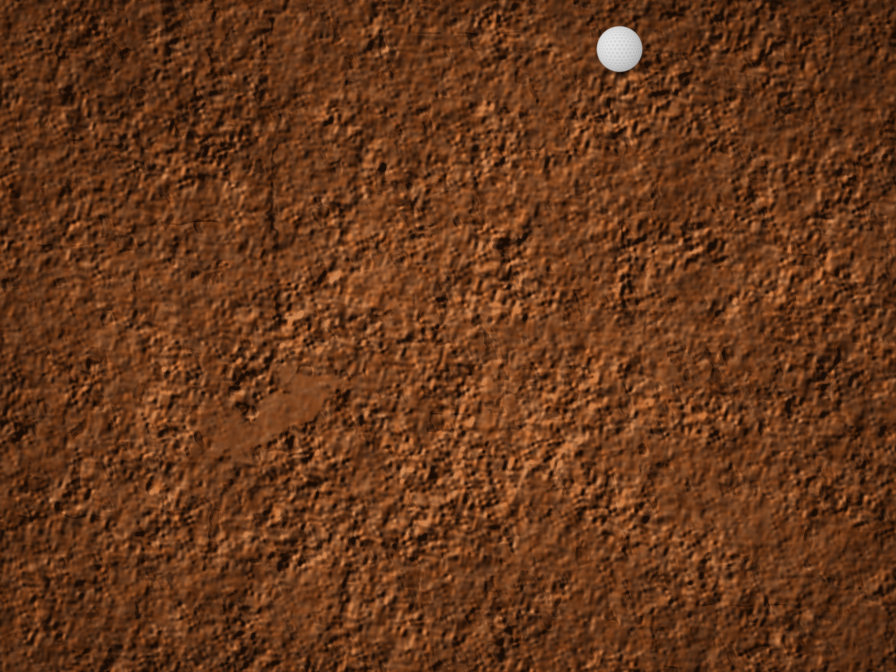
Give the GLSL for this texture, as a WebGL 2 fragment shader.

```glsl
#version 300 es
precision highp float;
// Rough brown earthen plaster under raking light, with one small dimpled white ball.
#define GRAIN_FREQ 165.0
#define RELIEF 0.34
#define BASE_TONE 0.405
#define LIGHT_DIR vec2(-0.8, 0.6)
#define PIT_DEPTH 0.17
#define CRACK_DEPTH 0.18
#define VIGNETTE 1.0
#define PATCH_CENTER vec2(0.415, 0.385)
#define BALL_CENTER vec2(0.922, 0.927)
#define BALL_RADIUS 0.034
#define DIMPLE_FREQ 11.0

uniform vec2 u_resolution;
out vec4 fragColor;

float hash(vec2 cell) {
  uvec2 q = uvec2(ivec2(cell)) * uvec2(1597u, 3812u) + uvec2(7919u, 104729u);
  uint n = (q.x ^ (q.y * 2654435761u)) * 747796405u;
  n = ((n >> 15) ^ n) * 2246822519u;
  n = ((n >> 13) ^ n) * 3266489917u;
  return float((n ^ (n >> 16)) >> 8) / 16777216.0;
}

float noise(vec2 p) {
  vec2 i = floor(p), f = fract(p);
  f = f * f * (3.0 - 2.0 * f);
  return mix(mix(hash(i), hash(i + vec2(1, 0)), f.x),
             mix(hash(i + vec2(0, 1)), hash(i + vec2(1, 1)), f.x), f.y);
}

float fbm(vec2 p) {
  float sum = 0.0, amp = 0.53;
  for (int i = 0; i < 4; i++) {
    sum += amp * noise(p);
    p = mat2(1.6, 1.2, -1.2, 1.6) * p + 17.3;
    amp *= 0.5;
  }
  return sum;
}

// Slope toward the light, summed from fine grains to broad lumps
float relief(vec2 p) {
  float sum = 0.0, amp = 1.0, freq = GRAIN_FREQ, turn = 0.3;
  for (int i = 0; i < 4; i++) {
    mat2 spin = mat2(cos(turn), sin(turn), -sin(turn), cos(turn));
    vec2 q = spin * p * freq + float(i) * 31.7;
    vec2 e = spin * LIGHT_DIR * 0.38;
    sum += amp * (noise(q - e) - noise(q + e));
    freq *= 0.53;
    amp *= i == 0 ? 0.8 : 0.5;
    turn += 0.9;
  }
  return sum;
}

// Small ragged hollows
float pits(vec2 p) {
  return smoothstep(0.62, 0.72, fbm(p * vec2(44.0, 36.0)));
}

// Long broken crack that wanders down the wall
float crack(vec2 p) {
  float x = mix(0.355, 0.405, smoothstep(0.30, 0.50, p.y));
  x += (fbm(vec2(p.y * 11.0, 3.0)) - 0.5) * 0.05;
  float d = abs(p.x - x + (noise(p * 110.0) - 0.5) * 0.012);
  float gaps = smoothstep(0.5, 0.68, noise(vec2(p.y * 26.0, 8.0)));
  return gaps * smoothstep(0.006, 0.001, d) + 0.25 * smoothstep(0.04, 0.0, d);
}

// Sparse hairline cracks, one per coarse cell
float hairlines(vec2 p) {
  vec2 q = p * vec2(5.0, 7.0), cell = floor(q);
  vec2 f = fract(q) - vec2(0.5, 0.3 + 0.4 * hash(cell + 60.0));
  f.y += (noise(p * 45.0) - 0.5) * 0.05;
  float line = smoothstep(0.016, 0.004, abs(f.y)) * smoothstep(0.45, 0.3, abs(f.x));
  return line * step(0.85, hash(cell + 90.0)) * smoothstep(0.4, 0.65, noise(p * 60.0));
}

// Distance to the nearest point of a triangular lattice
float dimpleDistance(vec2 p) {
  vec2 s = vec2(1.0, 1.7320508);
  vec2 a = (fract(p / s) - 0.5) * s, b = (fract(p / s + 0.5) - 0.5) * s;
  return sqrt(min(dot(a, a), dot(b, b)));
}

vec3 plaster(vec2 p, vec2 uv) {
  vec2 warped = p + (vec2(noise(p * 60.0), noise(p * 60.0 + 50.0)) - 0.5) * 0.004;
  // Worn smooth area with a torn outline
  vec2 w = mat2(0.77, -0.64, 0.64, 0.77) * (p - PATCH_CENTER) / vec2(0.085, 0.045);
  float worn = smoothstep(1.1, 0.75, length(w) + (fbm(p * 26.0) - 0.5) * 2.6);
  // Clumps of coarse grit between calmer spots
  float rough = mix(0.65, 1.35, smoothstep(0.3, 0.7, fbm(p * 16.0 + 9.0)));
  rough *= 1.0 - 0.75 * worn;

  float tone = BASE_TONE + RELIEF * rough * relief(warped);
  tone += 0.16 * (fbm(p * 5.0) - 0.5) + 0.16 * (fbm(p * 36.0 + 40.0) - 0.5) * rough;
  tone += 0.07 * worn + 0.01;
  // Hollows with a lit lip on the far side
  float lip = pits(warped + LIGHT_DIR * 0.005);
  tone += (0.6 * lip - pits(warped)) * PIT_DEPTH * (1.0 - worn);
  tone -= CRACK_DEPTH * crack(p) + 0.12 * hairlines(p);

  vec2 c = (uv - 0.5) * vec2(1.0, 0.9);
  tone = clamp(tone * (1.15 - VIGNETTE * dot(c, c)), 0.1, 0.8);
  float dust = noise(p * 110.0 + 13.0) - 0.5;
  return vec3(tone, tone * (0.45 + 0.22 * tone + 0.10 * dust),
              tone * (0.14 + 0.27 * tone + 0.15 * dust));
}

void main() {
  vec2 p = gl_FragCoord.xy / u_resolution.y;
  vec3 color = plaster(p, gl_FragCoord.xy / u_resolution);

  // Ball with a faint contact shadow
  vec2 b = (p - BALL_CENTER) / BALL_RADIUS;
  float r = length(b), px = 1.0 / (u_resolution.y * BALL_RADIUS);
  color *= 1.0 - 0.2 * smoothstep(1.2, 0.9, length(b - vec2(0.06, -0.08)));
  float z = sqrt(max(1.0 - r * r, 0.0));
  float shade = 0.72 + 0.16 * z + 0.09 * dot(b, LIGHT_DIR);
  float dimple = dimpleDistance(b * DIMPLE_FREQ / (1.0 + z) * 0.9);
  shade -= 0.06 * smoothstep(0.45, 0.2, dimple) * z;
  color = mix(color, vec3(shade), 1.0 - smoothstep(1.0 - px, 1.0 + px, r));
  fragColor = vec4(color, 1.0);
}
```
